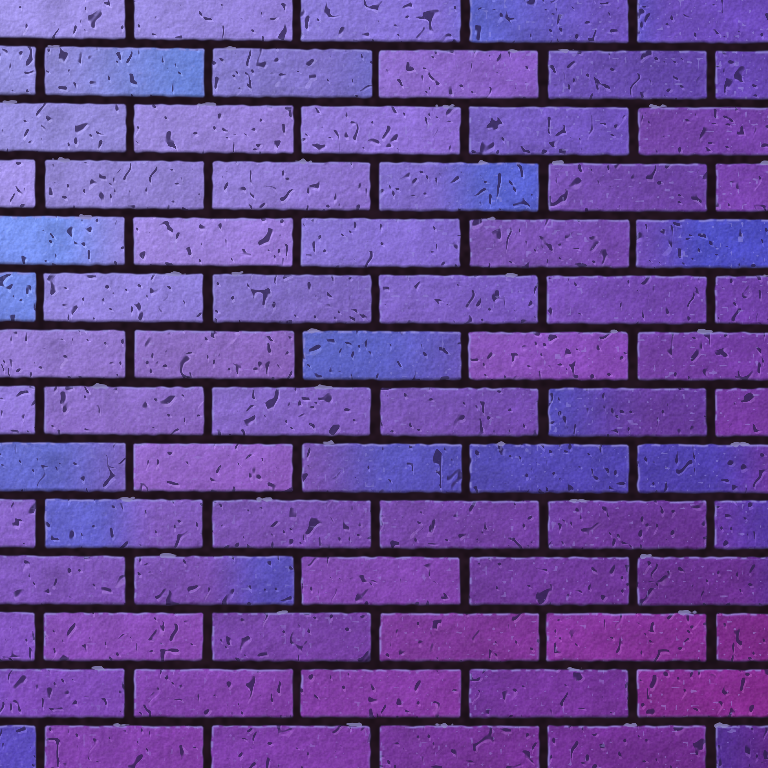
Reproduce this texture procedurally as a WebGL 2 fragment shader.

```glsl
#version 300 es
precision highp float;
// Violet brick wall in running bond with dark recessed joints, pitted faces and pale worn rims.
uniform vec2 u_resolution;
out vec4 fragColor;

float hash(vec2 p) {
  vec3 v = fract(p.xyx * vec3(0.1031, 0.1030, 0.0973));
  v += dot(v, v.yzx + 33.33);
  return fract((v.x + v.y) * v.z);
}

float noise(vec2 p) {
  vec2 i = floor(p), f = fract(p);
  f = f * f * (3.0 - 2.0 * f);
  return mix(mix(hash(i), hash(i + vec2(1, 0)), f.x),
             mix(hash(i + vec2(0, 1)), hash(i + vec2(1, 1)), f.x), f.y);
}

float fbm(vec2 p) {
  float sum = 0.0, amp = 0.5;
  for (int i = 0; i < 4; i++) {
    sum += amp * noise(p);
    p = p * 2.03 + 17.7;
    amp *= 0.5;
  }
  return sum;
}

float roundedBox(vec2 p, vec2 halfSize, float radius) {
  vec2 q = abs(p) - halfSize + radius;
  return length(max(q, 0.0)) + min(max(q.x, q.y), 0.0) - radius;
}

// Light falls from the upper left; the wall turns magenta toward the lower right.
vec3 wallTint(vec2 uv) {
  vec3 top = mix(vec3(0.58, 0.56, 0.87), vec3(0.40, 0.28, 0.69), smoothstep(0.0, 1.05, uv.x));
  vec3 bottom = mix(vec3(0.46, 0.27, 0.67), vec3(0.43, 0.17, 0.53), uv.x);
  return mix(bottom, top, smoothstep(-0.05, 0.85, uv.y));
}

void main() {
  vec2 uv = gl_FragCoord.xy / u_resolution.y;
  float px = 1.0 / u_resolution.y;

  // Running bond: courses counted from the top, slightly bowed at the upper left
  const vec2 pitch = vec2(0.2183, 0.0732);
  float bow = 0.007 * pow(1.0 - min(uv.x, 1.0), 2.0) * uv.y;
  float down = (1.0 - uv.y + 0.012 + bow) / pitch.y;
  float course = floor(down);
  float shift = mod(course, 2.0) < 0.5 ? 0.169 : 0.052;
  float along = (uv.x - shift) / pitch.x;
  vec2 id = vec2(floor(along), course) + 20.0;
  vec2 q = vec2(fract(along) - 0.5, 0.5 - fract(down)) * pitch;
  float pick = hash(id), side = hash(id + 41.3) - 0.5, spot = hash(id + 87.1);

  // Brick outline with small size changes and ragged edges
  vec2 ragged = vec2(noise(uv * 95.0), noise(uv * 95.0 + 50.0)) - 0.5;
  vec2 halfSize = vec2(0.1032 + 0.0016 * side, 0.0311 + 0.0006 * (pick - 0.5));
  vec2 p = q + ragged * 0.0018 + vec2(0.002 * (spot - 0.5), 0.0);
  float d = roundedBox(p, halfSize, 0.003);

  // Fired colour: some bricks blue, some pink, some shaded along their length
  vec3 face = wallTint(uv);
  float blue = smoothstep(0.70, 0.92, pick + side * q.x * 5.0);
  float pink = smoothstep(0.45, 0.05, pick) * (0.4 + 0.6 * uv.x);
  face += blue * vec3(-0.11, 0.02, 0.05) + pink * vec3(0.07, -0.01, -0.01);
  face *= 0.95 + 0.10 * spot;
  face *= 0.88 + 0.25 * fbm(uv * vec2(28.0, 40.0) + id * 3.0);

  // Grain lit from the upper left
  vec2 toLight = vec2(-0.0016, 0.0016);
  float relief = fbm(uv * 170.0) - fbm((uv + toLight) * 170.0);
  face *= 1.0 + 0.30 * relief;
  face += 0.05 * (noise(uv * 420.0) - 0.5);

  // Dark pits with a light lower lip, and pale mineral flecks
  vec2 pitPos = uv * vec2(150.0, 115.0) + 2.0 * noise(uv * 60.0);
  float patchy = 0.06 * noise(uv * 14.0);
  float pit = smoothstep(0.86, 0.94, noise(pitPos) + patchy);
  float lip = smoothstep(0.86, 0.94, noise(pitPos + vec2(-0.25, 0.4)) + patchy);
  face += 0.09 * lip * (1.0 - pit);
  face = mix(face, vec3(0.16, 0.12, 0.27), 0.72 * pit);
  float fleck = smoothstep(0.87, 0.95, noise(uv * 210.0 + 9.0));
  face = mix(face, vec3(0.62, 0.60, 0.88), fleck * (0.15 + 0.30 * uv.x));

  // Worn pale rim, strongest on the top and left; shaded lower edge
  float rim = smoothstep(-0.0045, -0.0012, d) * smoothstep(0.25, 0.65, noise(uv * 160.0 + 5.0));
  float lit = max(smoothstep(0.026, 0.030, p.y), smoothstep(-0.098, -0.102, p.x));
  face = mix(face, vec3(0.60, 0.58, 0.88), rim * (0.22 + 0.45 * lit));
  face *= 1.0 - 0.35 * smoothstep(-0.027, -0.031, p.y);

  // Recessed joint, a soft bluish edge, then the brick face
  vec3 joint = vec3(0.125, 0.075, 0.115) * (0.8 + 0.4 * noise(uv * 130.0));
  joint = mix(joint, vec3(0.16, 0.13, 0.25), 0.7 * smoothstep(0.0022, 0.0, d));
  vec3 color = mix(joint, face, smoothstep(px, -px, d));

  // Crumbs of mortar left on the top edge of some bricks
  vec2 crumb = (q - vec2((spot - 0.5) * 0.19, 0.0318)) / vec2(0.012, 0.0035);
  float crumbShape = length(crumb) + 1.1 * (noise(uv * 190.0) - 0.5);
  float crumbMask = smoothstep(0.85, 0.55, crumbShape) * step(0.45, hash(id + 12.9));
  color = mix(color, vec3(0.56, 0.54, 0.76), 0.8 * crumbMask);

  fragColor = vec4(clamp(color, 0.0, 1.0), 1.0);
}
```
